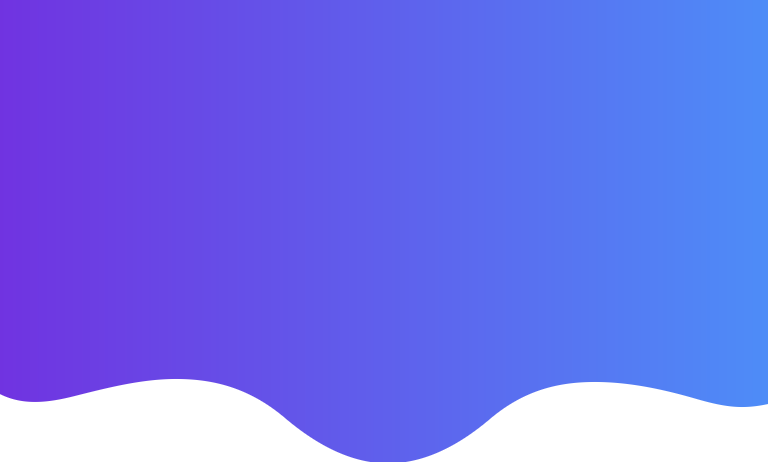
This background is drawn by a WebGL 2 fragment shader. Its source:

```glsl
#version 300 es
precision highp float;
// Violet to blue horizontal gradient above a smooth white wave along the bottom.

uniform vec2 u_resolution;
out vec4 outColor;

const vec3 VIOLET = vec3(0.440, 0.200, 0.880);
const vec3 BLUE = vec3(0.305, 0.550, 0.970);
const vec3 WHITE = vec3(1.0);

// Wave knots: position, height, slope, in fractions of the canvas.
const int KNOTS = 11;
const vec3 WAVE[KNOTS] = vec3[KNOTS](
  vec3(0.0, 0.147, -0.83),
  vec3(0.0456, 0.130, 0.0),
  vec3(0.0977, 0.143, 0.42),
  vec3(0.2292, 0.1797, 0.0),
  vec3(0.3711, 0.0952, -1.41),
  vec3(0.5052, -0.003, 0.0),
  vec3(0.638, 0.0931, 1.41),
  vec3(0.7747, 0.1732, 0.0),
  vec3(0.9049, 0.1374, -0.48),
  vec3(0.9661, 0.119, 0.0),
  vec3(1.0, 0.1255, 0.37)
);

// Cubic Hermite curve between two knots.
float hermite(vec3 a, vec3 b, float x) {
  float span = b.x - a.x;
  float t = clamp((x - a.x) / span, 0.0, 1.0);
  float s = 1.0 - t;
  float blend = t * t * (3.0 - 2.0 * t);
  return mix(a.y, b.y, blend) + span * t * s * (a.z * s - b.z * t);
}

float waveHeight(float x) {
  float height = WAVE[0].y;
  for (int i = 0; i < KNOTS - 1; i++) {
    if (x >= WAVE[i].x) height = hermite(WAVE[i], WAVE[i + 1], x);
  }
  return height;
}

// Edge coverage one pixel wide, measured across the slope of the edge.
float coverage(float distanceAbove) {
  vec2 gradient = vec2(dFdx(distanceAbove), dFdy(distanceAbove));
  return clamp(0.5 + distanceAbove / max(length(gradient), 1e-5), 0.0, 1.0);
}

void main() {
  vec2 uv = gl_FragCoord.xy / u_resolution;
  vec3 sky = mix(VIOLET, BLUE, uv.x);
  float above = coverage(uv.y - waveHeight(uv.x));
  outColor = vec4(mix(WHITE, sky, above), 1.0);
}
```
